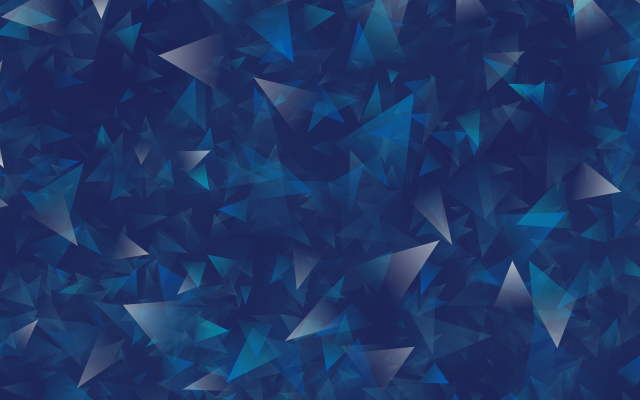
Give the GLSL for this background, as a WebGL 1 fragment shader.

```glsl
precision highp float;
// Overlapping translucent triangles, each fading from its tip, on deep navy.
uniform vec2 u_resolution;

const float TAU = 6.2831853;
const int MUTED_LAYERS = 8;

vec3 hash3(vec2 cell, float seed) {
  vec3 q = fract(vec3(cell.xyx + seed * 17.3) * vec3(0.1031, 0.1030, 0.0973));
  q += dot(q, q.yxz + 33.33);
  return fract((q.xxy + q.yzz) * q.zyx);
}

float valueNoise(vec2 p, float seed) {
  vec2 cell = floor(p);
  vec2 t = fract(p);
  t = t * t * (3.0 - 2.0 * t);
  float low = mix(hash3(cell, seed).x, hash3(cell + vec2(1.0, 0.0), seed).x, t.x);
  float high = mix(hash3(cell + vec2(0.0, 1.0), seed).x, hash3(cell + 1.0, seed).x, t.x);
  return mix(low, high, t.y);
}

vec2 direction(float angle) {
  return vec2(cos(angle), sin(angle));
}

// Signed distance to the line a-b, positive on its left side.
float edgeDistance(vec2 p, vec2 a, vec2 b) {
  vec2 along = normalize(b - a);
  vec2 offset = p - a;
  return along.x * offset.y - along.y * offset.x;
}

// Distance inside a counterclockwise triangle.
float triangleDistance(vec2 p, vec2 a, vec2 b, vec2 c) {
  return min(edgeDistance(p, a, b), min(edgeDistance(p, b, c), edgeDistance(p, c, a)));
}

// Blends one random triangle per occupied grid cell over the given colour.
vec3 paintTriangles(vec3 below, vec2 p, float cellSize, float density, float seed,
                    vec3 tintA, vec3 tintB, vec2 opacityRange, float baseFade) {
  vec2 q = p / cellSize;
  vec2 home = floor(q);
  float pixelsPerCell = cellSize * u_resolution.y;
  vec3 color = below;

  for (int j = -1; j <= 1; j++) {
    for (int i = -1; i <= 1; i++) {
      vec2 cell = home + vec2(float(i), float(j));
      vec3 place = hash3(cell, seed);
      vec3 shape = hash3(cell, seed + 3.7);
      vec3 look = hash3(cell, seed + 8.1);
      // Shards gather in shared clusters.
      float crowding = mix(0.4, 1.6, valueNoise((cell + 0.5) * cellSize * 5.0, 91.0));
      if (look.x > density * crowding) continue;

      // Long tip and two shorter, uneven base corners.
      vec2 local = q - cell - place.xy;
      float angle = place.z * TAU;
      float radius = mix(0.3, 0.85, shape.x);
      vec2 tip = radius * direction(angle);
      vec2 left = radius * mix(0.5, 0.95, shape.y) * direction(angle + mix(1.9, 2.6, shape.z));
      vec2 right = radius * mix(0.95, 0.55, shape.z) * direction(angle - mix(1.9, 2.6, shape.y));

      float inside = triangleDistance(local, tip, left, right);
      float cover = clamp(inside * pixelsPerCell + 0.5, 0.0, 1.0);

      // Opacity falls from the tip towards the base.
      vec2 axis = 0.5 * (left + right) - tip;
      float along = clamp(dot(local - tip, axis) / dot(axis, axis), 0.0, 1.0);
      float fade = mix(1.0, baseFade, along);
      float strength = mix(opacityRange.x, opacityRange.y, look.z * look.z);
      vec3 tint = mix(tintA, tintB, clamp(look.y + 0.8 * along - 0.4, 0.0, 1.0));
      color = mix(color, tint, cover * fade * strength);
    }
  }
  return color;
}

void main() {
  vec2 p = gl_FragCoord.xy / u_resolution.y;

  vec3 navy = vec3(0.105, 0.135, 0.33);
  vec3 dusk = vec3(0.11, 0.175, 0.36);
  vec3 slate = vec3(0.21, 0.38, 0.50);
  vec3 ocean = vec3(0.07, 0.35, 0.56);
  vec3 azure = vec3(0.0, 0.36, 0.74);
  vec3 teal = vec3(0.0, 0.70, 0.74);
  vec3 silver = vec3(0.90, 0.90, 0.88);
  vec3 ash = vec3(0.55, 0.58, 0.60);

  // Soft uneven ground.
  vec3 color = mix(navy, dusk, valueNoise(p * 5.0, 91.0));

  // Muted shards, from large to small, with dark ones between.
  for (int k = 0; k < MUTED_LAYERS; k++) {
    float depth = float(k) / float(MUTED_LAYERS - 1);
    float cellSize = mix(0.20, 0.055, depth);
    float seed = 5.0 + 2.3 * float(k);
    color = paintTriangles(color, p, cellSize, 0.2, seed + 41.0, navy, dusk, vec2(0.2, 0.9), 0.25);
    color = paintTriangles(color, p, cellSize, 0.5, seed, slate, ocean, vec2(0.1, 0.68), 0.1);
  }

  // Vivid shards, then pale glints.
  color = paintTriangles(color, p, 0.20, 0.5, 61.0, azure, mix(azure, teal, 0.6), vec2(0.3, 1.0), 0.05);
  color = paintTriangles(color, p, 0.13, 0.38, 64.0, azure, teal, vec2(0.3, 1.0), 0.1);
  color = paintTriangles(color, p, 0.075, 0.26, 67.0, azure, teal, vec2(0.3, 1.0), 0.15);
  color = paintTriangles(color, p, 0.145, 0.30, 73.0, silver, ash, vec2(0.4, 1.0), 0.0);

  gl_FragColor = vec4(color, 1.0);
}
```
